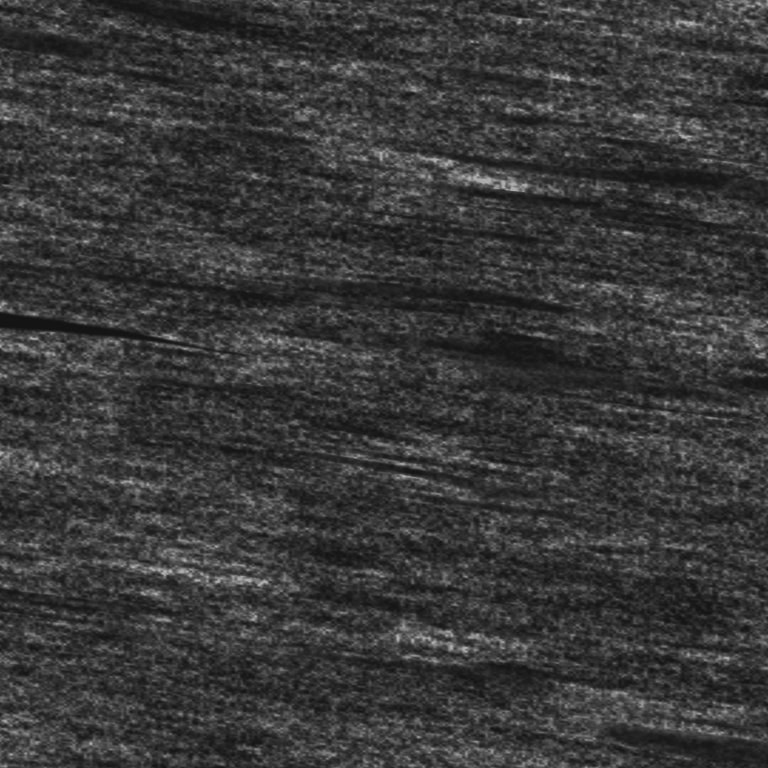
A three.js fragment shader for this texture:

```glsl
varying vec2 vUv;

float hash(vec2 p) {
  vec3 q = fract(vec3(p.xyx) * 0.1031);
  q += dot(q, q.yzx + 33.33);
  return fract((q.x + q.y) * q.z);
}

// Smooth value noise from -1 to 1
float noise(vec2 p) {
  vec2 cell = floor(p);
  vec2 f = fract(p);
  f = f * f * (3.0 - 2.0 * f);
  float low = mix(hash(cell), hash(cell + vec2(1.0, 0.0)), f.x);
  float high = mix(hash(cell + vec2(0.0, 1.0)), hash(cell + 1.0), f.x);
  return 2.0 * mix(low, high, f.y) - 1.0;
}

// Fine speckle, slightly wider than tall
float speckle(vec2 p) {
  return 0.46 * noise(p * vec2(145.0, 215.0) + 11.0)
       + 0.36 * noise(p * vec2(270.0, 370.0) + 57.0);
}

// Long fibres and broad tonal bands
float fibres(vec2 p) {
  return 0.34 * noise(p * vec2(9.0, 125.0) + 23.0)
       + 0.26 * noise(p * vec2(28.0, 165.0) + 71.0)
       + 0.28 * noise(p * vec2(3.5, 17.0) + 5.0);
}

// Thin dark splits gathered in bands
float splits(vec2 p) {
  float band = 0.5 * noise(p * vec2(2.0, 13.0) + 37.0);
  float wide = noise(p * vec2(4.5, 68.0) + 91.0);
  float thin = noise(p * vec2(6.0, 115.0) + 133.0);
  return max(smoothstep(0.45, 0.95, wide + band),
             0.8 * smoothstep(0.55, 1.0, thin + band));
}

// One deep crack tapering in from the left edge
float crack(vec2 uv) {
  float centre = 0.582 - 0.09 * uv.x - 0.16 * uv.x * uv.x
               + 0.002 * noise(uv * vec2(25.0, 4.0));
  float halfWidth = 0.010 * (1.0 - uv.x / 0.29);
  return 1.0 - smoothstep(-0.003, 0.003, abs(uv.y - centre) - halfWidth);
}

void main() {
  // Shear the grain downhill to the right, with a gentle waver
  vec2 grain = vec2(vUv.x, vUv.y + 0.135 * vUv.x);
  grain.y += 0.008 * noise(vUv * vec2(3.0, 5.0) + 19.0);

  float deep = crack(vUv);
  float dark = max(splits(grain), deep);
  float fleck = smoothstep(0.55, 1.0, noise(grain * vec2(15.0, 105.0) + 47.0)
              + 0.4 * noise(grain * vec2(3.0, 12.0) + 83.0));

  // Tones multiply, so they are summed as exponents
  float tone = speckle(vec2(vUv.x, vUv.y + 0.08 * vUv.x)) * (1.0 - 0.5 * dark);
  tone += fibres(grain) + 0.35 * fleck * (1.0 - dark) - 0.62 * dark;
  float grey = 0.222 * exp(tone);
  grey = mix(max(grey, 0.085), 0.075 + 0.02 * grey, deep);
  gl_FragColor = vec4(vec3(min(grey, 0.68)), 1.0);
}
```
